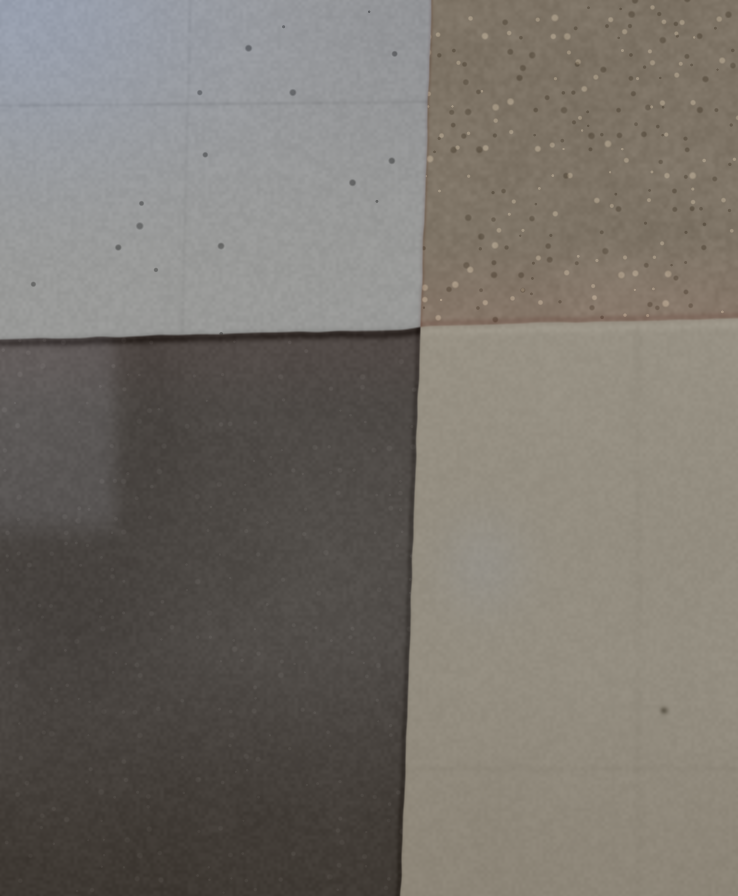
Write a WebGL 1 fragment shader that draws this texture.

```glsl
precision highp float;
// Four worn floor tiles meeting at a slightly skewed joint, with soft reflections and speckles.
uniform vec2 u_resolution;

#define WHITE_TILE vec3(0.600, 0.602, 0.595)
#define TAN_TILE vec3(0.495, 0.455, 0.400)
#define CREAM_TILE vec3(0.578, 0.553, 0.502)
#define DARK_TILE vec3(0.300, 0.282, 0.268)
#define EDGE_SOFTNESS 0.0016
#define GRAIN_SCALE 260.0
#define GRAIN_AMOUNT 0.030
#define FLECK_SCALE 64.0

float hash(vec2 p) {
    vec3 q = fract(vec3(p.xyx) * 0.1031);
    q += dot(q, q.yzx + 33.33);
    return fract((q.x + q.y) * q.z);
}

float noise(vec2 p) {
    vec2 i = floor(p);
    vec2 f = fract(p);
    f = f * f * (3.0 - 2.0 * f);
    return mix(mix(hash(i), hash(i + vec2(1.0, 0.0)), f.x),
               mix(hash(i + vec2(0.0, 1.0)), hash(i + 1.0), f.x), f.y);
}

float fbm(vec2 p) {
    float sum = 0.0;
    float weight = 0.5;
    for (int i = 0; i < 4; i++) {
        sum += weight * noise(p);
        p = p * 2.03 + 17.1;
        weight *= 0.5;
    }
    return sum / 0.9375;
}

// Round flecks, at most one per grid cell.
float flecks(vec2 p, float density, float radius) {
    vec2 cell = floor(p);
    vec2 center = 0.25 + 0.5 * vec2(hash(cell + 11.0), hash(cell + 37.0));
    float size = radius * (0.5 + hash(cell + 71.0));
    float d = length(fract(p) - center);
    return step(hash(cell + 5.0), density) * (1.0 - smoothstep(size * 0.4, size, d));
}

// Soft line centred on zero distance.
float line(float d, float width) {
    return exp(-d * d / (width * width));
}

float glow(vec2 uv, vec2 center, vec2 size) {
    vec2 d = (uv - center) / size;
    return exp(-dot(d, d));
}

vec3 whiteTile(vec2 uv, vec2 p) {
    vec3 c = WHITE_TILE;
    c += vec3(0.00, 0.025, 0.075) * glow(uv, vec2(0.0, 1.02), vec2(0.28, 0.20));
    c += vec3(-0.004, 0.0, 0.018) * smoothstep(0.68, 1.0, uv.y);
    c -= 0.022 * smoothstep(0.30, 0.58, uv.x) * smoothstep(0.65, 1.0, uv.y);
    float seams = line(uv.y - 0.882 - 0.007 * uv.x, 0.0022) * (0.4 + 0.6 * noise(p * 70.0));
    seams += 0.4 * line(uv.x - 0.252 - 0.03 * (uv.y - 0.8), 0.003);
    c -= 0.045 * seams;
    return c - 0.20 * flecks(p * 42.0, 0.07, 0.15);
}

vec3 tanTile(vec2 uv, vec2 p) {
    vec3 c = TAN_TILE + 0.035 * (fbm(p * 12.0) - 0.5);
    c += vec3(0.035, 0.015, 0.016) * (1.0 - smoothstep(0.63, 0.75, uv.y));
    c += 0.035 * (noise(p * 140.0) - 0.5);
    c -= 0.10 * flecks(p * FLECK_SCALE + 19.3, 0.28, 0.22);
    return c + vec3(0.14, 0.13, 0.11) * flecks(p * FLECK_SCALE, 0.22, 0.22);
}

vec3 darkTile(vec2 uv, vec2 p) {
    vec3 c = DARK_TILE + 0.05 * (fbm(p * 5.0 + 3.0) - 0.5);
    c -= vec3(0.058, 0.062, 0.070) * (1.0 - smoothstep(0.0, 0.30, uv.y));
    c += vec3(0.020, 0.022, 0.020) * glow(uv, vec2(0.39, 0.37), vec2(0.20, 0.13));
    c -= 0.022 * glow(uv, vec2(0.20, 0.56), vec2(0.06, 0.12));
    c -= 0.025 * glow(uv, vec2(0.07, 0.30), vec2(0.16, 0.10));
    c += vec3(0.014, 0.004, 0.005) * smoothstep(0.53, 0.62, uv.y);
    // Pale rectangular reflection on the left.
    float patchMask = (1.0 - smoothstep(0.135, 0.175, uv.x)) * smoothstep(0.385, 0.435, uv.y);
    c += vec3(0.056, 0.060, 0.068) * patchMask;
    return c + 0.035 * flecks(p * 75.0, 0.18, 0.22);
}

vec3 creamTile(vec2 uv, vec2 p) {
    vec3 c = CREAM_TILE + 0.016 * (fbm(p * vec2(9.0, 4.0)) - 0.5);
    c += 0.014 * smoothstep(0.38, 0.64, uv.y);
    c -= vec3(0.026, 0.030, 0.032) * (1.0 - smoothstep(0.0, 0.30, uv.y));
    c += vec3(0.003, 0.013, 0.032) * glow(uv, vec2(0.655, 0.37), vec2(0.055, 0.055));
    c -= 0.012 * line(uv.y - 0.142, 0.004) + 0.010 * line(uv.x - 0.865, 0.006);
    return c - 0.20 * glow(uv, vec2(0.900, 0.207), vec2(0.005, 0.004));
}

void main() {
    vec2 uv = gl_FragCoord.xy / u_resolution;
    vec2 p = gl_FragCoord.xy / u_resolution.y;
    float soft = max(EDGE_SOFTNESS, 0.8 / u_resolution.y);

    // Signed distances to the two skewed joints.
    float wobble = 0.002 * (noise(p * 45.0) - 0.5);
    float across = uv.x - (0.543 + 0.042 * uv.y) + wobble;
    float above = uv.y - (0.621 + 0.020 * uv.x + 0.004 * smoothstep(0.54, 0.59, uv.x)) + wobble;
    float right = smoothstep(-soft, soft, across);
    float top = smoothstep(-soft, soft, above);

    vec3 upper = mix(whiteTile(uv, p), tanTile(uv, p), right);
    vec3 lower = mix(darkTile(uv, p), creamTile(uv, p), right);
    vec3 color = mix(lower, upper, top);

    // Shadowed joints and a pale bevel on the cream tile.
    color -= 0.14 * (1.0 - right) * line(above + 0.004, 0.005);
    color -= vec3(0.035, 0.055, 0.050) * right * line(above - 0.003, 0.004);
    color += 0.025 * right * line(above + 0.007, 0.005);
    color -= 0.07 * (1.0 - top) * line(across + 0.003, 0.004);
    color -= vec3(0.04, 0.06, 0.06) * top * line(across, 0.003);

    float grain = noise(p * GRAIN_SCALE) + 0.5 * noise(p * GRAIN_SCALE * 0.47) - 0.75;
    color += GRAIN_AMOUNT * grain * mix(1.0, 0.7, right);
    gl_FragColor = vec4(clamp(color, 0.0, 1.0), 1.0);
}
```
